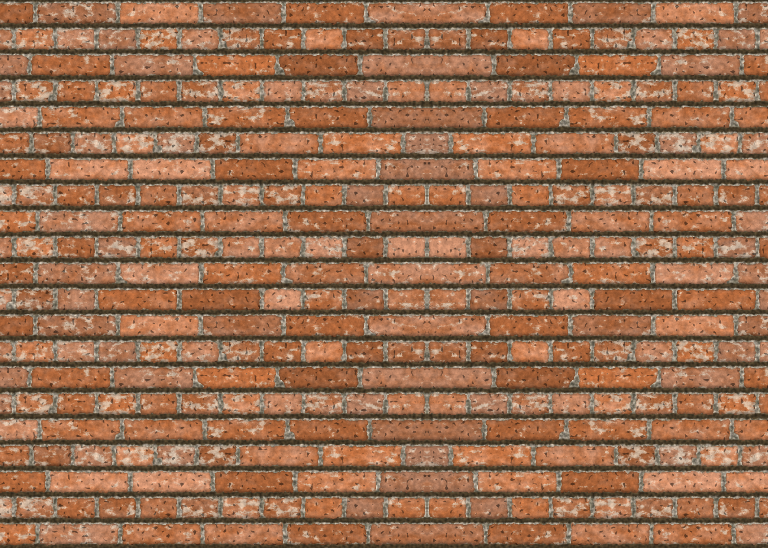
Write a Shadertoy shader that draws this texture.

```glsl
// Weathered brick wall: courses of long and short bricks, mirrored about a vertical axis.

const vec2 WALL_SIZE = vec2(29.48, 21.04); // canvas size, in courses
const float MIRROR_X = 16.39;
const float ROWS_PER_REPEAT = 12.0;
const float SHORT_BRICK = 1.585;

const vec3 ORANGE = vec3(0.65, 0.38, 0.22);
const vec3 ROSE = vec3(0.74, 0.52, 0.40);
const vec3 LIME = vec3(0.79, 0.74, 0.67);
const vec3 MORTAR = vec3(0.53, 0.50, 0.42);
const vec3 SHADOW = vec3(0.31, 0.25, 0.16);

float hash(vec2 p) {
    vec3 q = fract(vec3(p.xyx) * 0.1031);
    q += dot(q, q.yzx + 33.33);
    return fract((q.x + q.y) * q.z);
}

float cornerSlope(vec2 cell, vec2 offset) {
    float angle = 6.2832 * hash(cell);
    return dot(vec2(cos(angle), sin(angle)), offset);
}

float gradientNoise(vec2 p) {
    vec2 i = floor(p), f = fract(p);
    vec2 u = f * f * f * (f * (f * 6.0 - 15.0) + 10.0);
    vec2 e = vec2(0.0, 1.0);
    return mix(mix(cornerSlope(i, f), cornerSlope(i + e.yx, f - e.yx), u.x),
               mix(cornerSlope(i + e.xy, f - e.xy), cornerSlope(i + e.yy, f - e.yy), u.x), u.y);
}

float fbm(vec2 p) {
    float sum = 0.0, gain = 0.6;
    for (int i = 0; i < 4; i++) {
        sum += gain * gradientNoise(p);
        p = p * 2.03 + 17.3;
        gain *= 0.55;
    }
    return sum;
}

float roundedBox(vec2 p, vec2 halfSize, float radius) {
    vec2 q = abs(p) - halfSize + radius;
    return length(max(q, 0.0)) + min(max(q.x, q.y), 0.0) - radius;
}

// Left and right joints of the brick at distance x from the mirror axis.
vec2 brickSpan(float x, float row) {
    float halfCentre[6] = float[6](2.34, 2.57, 2.19, 1.88, 2.27, 2.34);
    bool longRow = mod(row, 2.0) < 0.5;
    float start = longRow ? halfCentre[int(row) / 2] : (row == 5.0 ? 0.92 : 0.0);
    if (x < start) return vec2(-start, start);
    float k = floor((x - start) / SHORT_BRICK);
    // Two of the short courses contain a run of long bricks
    bool isLong = longRow || (row == 5.0 && k < 4.0) || (row == 11.0 && k >= 4.0 && k < 8.0);
    float count = isLong ? 2.0 : 1.0;
    float left = start + floor(k / count) * count * SHORT_BRICK;
    return vec2(left, left + count * SHORT_BRICK);
}

vec3 mortarColor(vec2 p, float y, float d) {
    float grain = fbm(p * 4.5);
    vec3 color = mix(MORTAR, LIME, smoothstep(-0.3, 0.25, grain));
    float bedDistance = abs(fract(y + 0.53) - 0.5 + 0.08 * grain);
    float shade = 1.0 - smoothstep(0.06, 0.14, bedDistance);
    color = mix(color, SHADOW, 0.92 * shade);
    return color * (0.9 + 0.5 * gradientNoise(p * 9.0)) * (1.0 - 0.15 * smoothstep(0.0, 0.1, d));
}

vec3 brickColor(vec2 p, vec2 local, vec2 id, float isShort) {
    float coarse = fbm(p * vec2(1.1, 2.0) + 31.0 * hash(id));
    float fine = fbm(p * 5.0 + 8.0);
    float tone = hash(id + 4.7) + 0.2 * isShort - 0.1;
    vec3 color = mix(ORANGE, ROSE, clamp(tone + 1.2 * coarse, 0.0, 1.0));
    color *= 0.88 + 0.24 * hash(id + 9.1);

    // Lime bloom, stronger on short bricks and away from the axis
    float bloom = 0.25 * hash(id + 2.3) + 0.1 * isShort + 0.008 * p.x;
    float smear = fbm(p * vec2(1.8, 3.2) + 50.0) + 0.4 * fine;
    color = mix(color, LIME, 0.75 * smoothstep(0.3, 0.65, smear + bloom));

    // Grain, pits and light falling from above
    color *= 1.0 + 0.35 * fine;
    color *= 1.0 - 0.45 * smoothstep(0.28, 0.5, gradientNoise(p * 6.0 + 70.0));
    return color * (1.04 - 0.2 * smoothstep(0.18, 0.4, local.y));
}

void mainImage(out vec4 fragColor, in vec2 fragCoord) {
    vec2 uv = fragCoord / iResolution.xy;
    float pixel = WALL_SIZE.y / iResolution.y;
    float y = (1.0 - uv.y) * WALL_SIZE.y;
    vec2 p = vec2(abs(uv.x * WALL_SIZE.x - MIRROR_X), mod(y, ROWS_PER_REPEAT));

    // Brick cell
    float row = floor(p.y);
    vec2 span = brickSpan(p.x, row);
    float width = span.y - span.x;
    vec2 id = vec2(floor(span.x * 4.0) + 20.0, row * 7.0 + 3.0);
    vec2 local = vec2(p.x - 0.5 * (span.x + span.y), fract(p.y) - 0.51);

    // Ragged outline, with broken corners on some bricks
    float d = roundedBox(local, vec2(0.5 * width - 0.085, 0.385), 0.09);
    d += 0.1 * fbm(p * 3.2) + 0.035 * gradientNoise(p * 8.0);
    float side = hash(id + 6.0) < 0.5 ? -1.0 : 1.0;
    vec2 corner = vec2(side * 0.5 * width, 0.4);
    float chip = 0.32 * step(0.8, hash(id + 12.0)) - length(local - corner);
    d = max(d, chip + 0.15 * gradientNoise(p * 4.0));

    vec3 brick = brickColor(p, local, id, step(width, 2.0));
    brick *= 1.0 - 0.2 * smoothstep(-0.09, 0.0, d);
    float coverage = 1.0 - smoothstep(-0.5 * pixel, 0.5 * pixel, d);
    vec3 color = mix(mortarColor(p, y, d), brick, coverage);
    fragColor = vec4(clamp(color, 0.0, 1.0), 1.0);
}
```
